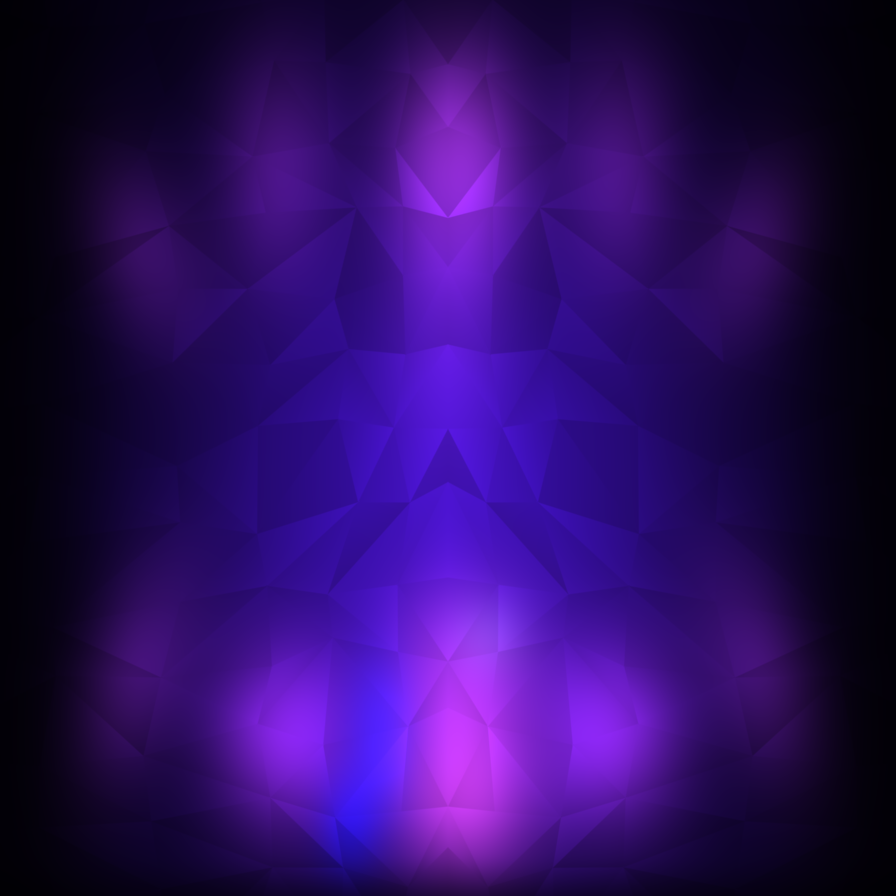
Give the GLSL for this background, as a Shadertoy shader.

```glsl
// Violet glows on near-black, seen through a mirrored low-poly crystal.
// Soft elliptical lights build the colour field; a jittered triangle mesh,
// folded about the vertical axis, gives every facet its own tone.

const float ROW_HEIGHT = 0.082;
const float ROW_TILT = 0.10;

float hash(vec2 p) {
    return fract(sin(dot(p, vec2(127.1, 311.7))) * 43758.5453);
}

// Elliptical light falloff, 1 at the centre.
float glow(vec2 p, vec2 center, vec2 radius) {
    vec2 d = (p - center) / radius;
    return exp(-dot(d, d));
}

vec2 rotate(vec2 p, float angle) {
    float c = cos(angle), s = sin(angle);
    return vec2(c * p.x - s * p.y, s * p.x + c * p.y);
}

// Mesh columns widen away from the axis; the first stays on it.
vec2 meshVertex(vec2 id) {
    float x = 0.04 * id.x + 0.01 * id.x * id.x;
    float y = 0.035 + ROW_HEIGHT * id.y - ROW_TILT * x;
    vec2 jitter = vec2(hash(id), hash(id + 37.0)) - 0.5;
    return vec2(x, y) + jitter * vec2(0.022 * min(id.x, 2.0), 0.04);
}

vec2 meshCell(vec2 p) {
    float column = (sqrt(0.0016 + 0.04 * p.x) - 0.04) / 0.02;
    return floor(vec2(column, (p.y - 0.035 + ROW_TILT * p.x) / ROW_HEIGHT));
}

float cross2(vec2 a, vec2 b) {
    return a.x * b.y - a.y * b.x;
}

// Returns (tone * coverage, coverage) of one facet with smooth edges.
vec2 facet(vec2 p, vec2 ia, vec2 ib, vec2 ic, float seed, float blur) {
    vec2 a = meshVertex(ia), b = meshVertex(ib), c = meshVertex(ic);
    float area = cross2(b - a, c - a);
    vec3 w = vec3(cross2(b - p, c - p), cross2(c - p, a - p), cross2(a - p, b - p)) / area;
    vec3 d = w * abs(area) / vec3(length(c - b), length(a - c), length(b - a));
    float cover = smoothstep(-blur, blur, min(d.x, min(d.y, d.z)));
    vec3 corners = vec3(hash(ia + seed), hash(ib + seed), hash(ic + seed));
    float tone = 0.84 + 0.17 * seed + 0.17 * dot(clamp(w, 0.0, 1.0), corners);
    return vec2(tone, 1.0) * cover;
}

float crystalTone(vec2 p, float blur) {
    vec2 base = meshCell(p);
    vec2 sum = vec2(0.0);
    for (int j = -1; j <= 1; j++) {
        for (int i = -1; i <= 1; i++) {
            vec2 id = base + vec2(i, j);
            if (id.x < 0.0) continue;
            vec2 right = id + vec2(1, 0), up = id + vec2(0, 1), far = id + 1.0;
            float s = hash(id + 5.3), t = hash(id + 9.7);
            if (hash(id + 2.1) < 0.5) {
                sum += facet(p, id, right, far, s, blur);
                sum += facet(p, id, far, up, t, blur);
            } else {
                sum += facet(p, id, right, up, s, blur);
                sum += facet(p, right, far, up, t, blur);
            }
        }
    }
    return sum.x / max(sum.y, 0.001);
}

vec3 lightField(vec2 p, vec2 folded) {
    vec3 violet = vec3(0.21, 0.06, 0.27);
    vec3 magenta = vec3(0.54, 0.17, 0.40);
    vec3 color = vec3(0.012, 0.0, 0.05);

    // Broad indigo body.
    color += vec3(0.22, 0.06, 0.66) * glow(folded, vec2(0.0, 0.42), vec2(0.30, 0.45));

    // Lights along the axis.
    color += vec3(0.46, 0.15, 0.50) * glow(p, vec2(0.51, 0.82), vec2(0.072, 0.125));
    color += vec3(0.13, 0.04, 0.16) * glow(p, vec2(0.50, 0.64), vec2(0.07, 0.17));
    color += magenta * glow(p, vec2(0.515, 0.115), vec2(0.075, 0.10));
    color += magenta * 0.75 * glow(p, vec2(0.515, 0.25), vec2(0.08, 0.10));

    // Paired lights: upper inner, upper outer, lower inner, lower outer.
    color += violet * glow(folded, vec2(0.19, 0.81), vec2(0.065, 0.13));
    vec2 outer = rotate(folded - vec2(0.34, 0.72), 0.4);
    color += violet * 0.72 * glow(outer, vec2(0.0), vec2(0.065, 0.115));
    color += violet * 1.85 * glow(folded, vec2(0.18, 0.18), vec2(0.08, 0.105));
    outer = rotate(folded - vec2(0.35, 0.25), -0.35);
    color += violet * 0.9 * glow(outer, vec2(0.0), vec2(0.065, 0.13));

    // Blue sparks left of the lower light, and a pale haze on its right.
    color += vec3(-0.05, 0.03, 0.30) * glow(p, vec2(0.425, 0.18), vec2(0.04, 0.09));
    color += vec3(-0.04, 0.01, 0.28) * glow(p, vec2(0.39, 0.08), vec2(0.035, 0.06));
    color += vec3(0.03, 0.10, 0.05) * glow(p, vec2(0.545, 0.29), vec2(0.045));
    return color;
}

void mainImage(out vec4 fragColor, in vec2 fragCoord) {
    vec2 p = fragCoord / iResolution.xy;
    vec2 folded = vec2(abs(p.x - 0.5), p.y);
    float blur = 1.0 / iResolution.y;

    vec3 color = lightField(p, folded) * crystalTone(folded, blur);
    color *= 1.0 - 0.65 * smoothstep(0.34, 0.5, folded.x);
    color *= smoothstep(-0.06, 0.05, p.y);
    fragColor = vec4(clamp(color, 0.0, 1.0), 1.0);
}
```
